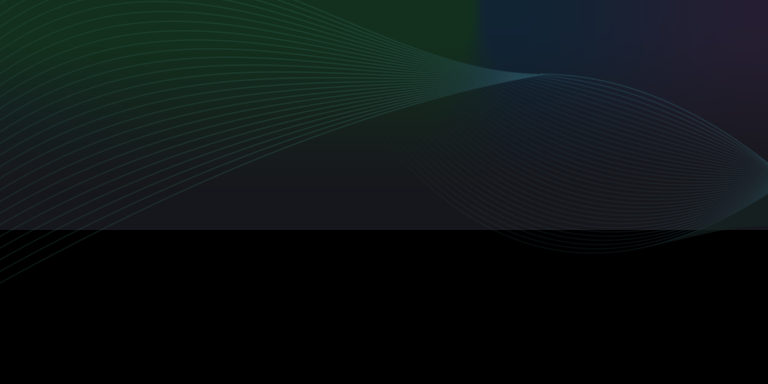
Reproduce this background procedurally as a Shadertoy shader.

```glsl
// Lengths are in canvas heights; x runs from 0 to 2, y upward.
const float PANEL_EDGE = 0.401;
const float SPLIT_X = 1.245;       // green meets blue here
const float PINCH_X = 1.406;       // strands gather here
const float VEIL_LEFT = 0.911;
const float RIGHT = 2.0;
const float LINE_HALF_WIDTH = 0.0011;
const int STRANDS = 25;
const int VEIL_LINES = 36;

const vec3 SLATE  = vec3(0.088, 0.090, 0.108);
const vec3 GREEN  = vec3(0.072, 0.190, 0.115);
const vec3 BLUE   = vec3(0.065, 0.140, 0.205);
const vec3 PURPLE = vec3(0.145, 0.118, 0.195);
const vec3 TEAL   = vec3(0.170, 0.370, 0.320);
const vec3 STEEL  = vec3(0.190, 0.380, 0.430);

// Left fan: k = 0 is the upper strand, k = 1 the lower one.
float strandHeight(float x, float k) {
    float p = x / PINCH_X;
    float q = 1.0 - p;
    float upper = 0.807 + q * q * (1.563 - 1.380 * q);
    float lower = 0.263 + p * (0.772 - p * (0.163 + 0.068 * p));
    return mix(upper, lower, k);
}

float veilStart(float k) {
    return mix(VEIL_LEFT, PINCH_X, k);
}

// Right veil: k = 0 is the lower bowl, k = 1 the upper dome.
float veilHeight(float x, float k) {
    float p = (x - veilStart(k)) / (RIGHT - veilStart(k));
    float bowl = 0.745 + p * (-1.504 + p * (1.580 - 0.324 * p));
    float dome = 0.807 - 0.232 * p * p;
    return mix(bowl, dome, k);
}

// Coverage of a thin line, given height offset and slope.
float lineCoverage(float offset, float slope, float pixel) {
    float d = abs(offset) * inversesqrt(1.0 + slope * slope);
    float edge = LINE_HALF_WIDTH + 0.5 * pixel;
    float thinness = min(1.0, 2.0 * LINE_HALF_WIDTH / pixel);
    return thinness * (1.0 - smoothstep(max(edge - pixel, 0.0), edge + 0.5 * pixel, d));
}

vec3 panelColor(vec2 p) {
    float softness = mix(0.16, 0.025, smoothstep(0.65, 0.95, p.y));
    float side = smoothstep(SPLIT_X - softness, SPLIT_X + softness, p.x);
    vec3 cool = mix(BLUE, PURPLE, smoothstep(1.3, 2.0, p.x));
    float coolLeft = 0.45 * (1.0 - smoothstep(0.0, 0.5, p.x))
                   * (1.0 - smoothstep(0.6, 0.9, p.y));
    vec3 hue = mix(mix(GREEN, BLUE, coolLeft), cool, side);
    return mix(SLATE, hue, smoothstep(0.47, 0.96, p.y));
}

void mainImage(out vec4 fragColor, in vec2 fragCoord) {
    float pixel = 1.0 / iResolution.y;
    vec2 p = fragCoord / iResolution.xy * vec2(2.0, 1.0);
    const float STEP = 0.002;

    // Panel above black
    float panel = smoothstep(-0.5 * pixel, 0.5 * pixel, p.y - PANEL_EDGE);
    vec3 color = panelColor(p) * panel;

    // Left strands
    float strands = 0.0;
    for (int i = 0; i < STRANDS; i++) {
        float k = float(i) / float(STRANDS - 1);
        float h = strandHeight(p.x, k);
        float slope = (strandHeight(p.x + STEP, k) - h) / STEP;
        strands += lineCoverage(p.y - h, slope, pixel);
    }
    strands *= 1.0 - smoothstep(PINCH_X - 0.08, PINCH_X + 0.02, p.x);
    strands *= mix(0.40, 0.65, smoothstep(0.0, 0.9, p.x));
    strands *= 1.0 - 0.5 * smoothstep(1.0, PINCH_X, p.x);

    // Right veil, brighter along the dome and the rising bowl
    float veil = 0.0;
    for (int i = 0; i < VEIL_LINES; i++) {
        float k = float(i) / float(VEIL_LINES - 1);
        float start = veilStart(k);
        if (p.x < start) continue;
        float h = veilHeight(p.x, k);
        float slope = (veilHeight(p.x + STEP, k) - h) / STEP;
        float fadeIn = mix(smoothstep(start, start + 0.35, p.x), 1.0, k * k * k);
        float strength = 0.20 + 0.45 * pow(k, 12.0)
                       + 0.25 * (1.0 - k) * smoothstep(1.6, 2.0, p.x);
        veil += strength * fadeIn * lineCoverage(p.y - h, slope, pixel);
    }

    // Faint web beneath the bowl
    float bowl = veilHeight(p.x, 0.0);
    float spread = max((p.x - 1.6) / 0.4, 0.0);
    float webFloor = bowl - 0.086 * spread * spread * spread;
    float web = smoothstep(webFloor - pixel, webFloor + pixel, p.y)
              * (1.0 - smoothstep(bowl - pixel, bowl + pixel, p.y))
              * smoothstep(1.55, 1.85, p.x);

    // Composite
    color = mix(color, vec3(0.08, 0.14, 0.13), 0.6 * web);
    vec3 strandColor = mix(TEAL, STEEL, smoothstep(0.8, PINCH_X, p.x));
    color = mix(color, strandColor, 0.75 * (1.0 - exp(-strands)));
    color = mix(color, STEEL, 0.75 * (1.0 - exp(-veil)));
    fragColor = vec4(color, 1.0);
}
```
